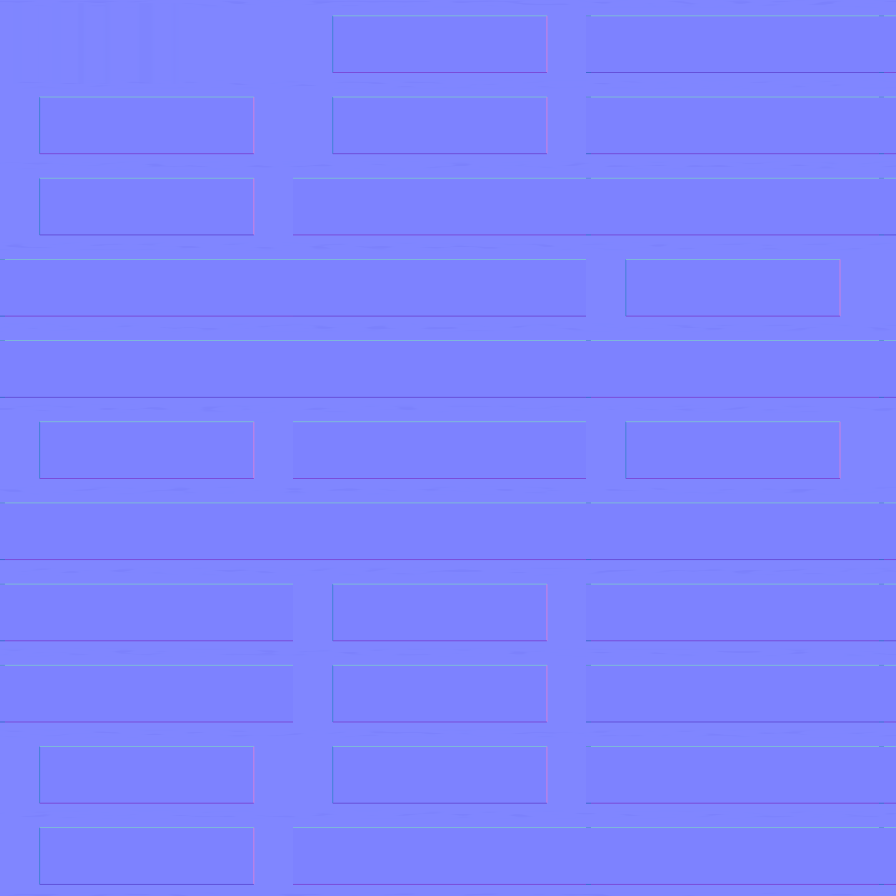
A Shadertoy shader for this texture map:

```glsl
const vec2 CELL = vec2(0.3271, 0.0906);      // pitch of columns and rows
const vec2 BOX_LOW = vec2(0.0443, 0.0130);   // panel corners inside a cell
const vec2 BOX_HIGH = vec2(0.2833, 0.0763);
const float LINE_WIDTH = 0.0009;
const float JOINT_LENGTH = 0.006;            // tinted start of a joined line
const float STREAK_REACH = 0.005;            // streaks hug the row seams
const float STREAK_DEPTH = 0.022;
const float BAND_DEPTH = 0.010;
const float BAND_END = 0.21;

// One bit per row, lowest row first: set where the panel spans its cell.
const int FULL_ROWS[3] = int[3](220, 497, 1887);
const int EMPTY_ROW = 10;                    // first column has no panel here

const vec3 GROUND = vec3(0.500, 0.526, 1.0);
const vec3 PANEL = vec3(0.492, 0.508, 1.0);
const vec3 TOP_EDGE = vec3(0.49, 0.77, 0.82);
const vec3 BOTTOM_EDGE = vec3(0.47, 0.25, 0.82);
const vec3 BOTTOM_BLUE = vec3(0.34, 0.28, 0.82);
const vec3 LEFT_EDGE = vec3(0.20, 0.50, 0.80);
const vec3 RIGHT_EDGE = vec3(0.88, 0.50, 0.84);
const vec3 JOINT = vec3(0.18, 0.38, 0.76);

float hash(vec2 p) {
    return fract(sin(dot(p, vec2(127.1, 311.7))) * 43758.5);
}

vec2 gradient(vec2 p) {
    float angle = 6.2832 * hash(p);
    return vec2(cos(angle), sin(angle));
}

float gradientNoise(vec2 p) {
    vec2 i = floor(p), f = p - i;
    vec2 u = f * f * f * (f * (f * 6.0 - 15.0) + 10.0);
    vec2 e = vec2(1.0, 0.0);
    float low = mix(dot(gradient(i), f), dot(gradient(i + e), f - e), u.x);
    float high = mix(dot(gradient(i + e.yx), f - e.yx),
                     dot(gradient(i + 1.0), f - 1.0), u.x);
    return mix(low, high, u.y);
}

// Share of a pixel centred at x that lies between low and high.
float coverage(float x, float low, float high, float pixel) {
    float overlap = min(x + 0.5 * pixel, high) - max(x - 0.5 * pixel, low);
    return clamp(overlap / pixel, 0.0, 1.0);
}

float lineCoverage(float x, float centre, float pixel) {
    return coverage(x, centre - 0.5 * LINE_WIDTH, centre + 0.5 * LINE_WIDTH, pixel);
}

// Faint smudges along row seams and vertical bands in the empty cell.
float groundWear(vec2 uv, float y, bool emptyCell) {
    float seam = 1.0 - smoothstep(0.0, STREAK_REACH, min(y, CELL.y - y));
    float smudge = smoothstep(0.12, 0.42, gradientNoise(uv * vec2(32.0, 310.0)));
    float wear = STREAK_DEPTH * seam * smudge;
    if (emptyCell) {
        float bands = smoothstep(0.0, 0.35, gradientNoise(vec2(uv.x * 75.0, 3.5)));
        wear += BAND_DEPTH * bands * (1.0 - smoothstep(BAND_END - 0.02, BAND_END, uv.x));
    }
    return wear;
}

void mainImage(out vec4 fragColor, in vec2 fragCoord) {
    vec2 uv = fragCoord / iResolution.xy;
    vec2 pixel = 1.0 / iResolution.xy;
    vec2 id = floor(uv / CELL);
    vec2 p = uv - id * CELL;
    int column = int(id.x), row = int(id.y);

    bool isFull = ((FULL_ROWS[min(column, 2)] >> row) & 1) == 1;
    bool isEmpty = column == 0 && row == EMPTY_ROW;

    vec3 color = GROUND - groundWear(uv, p.y, isEmpty) * vec3(0.8, 1.0, 0.6);

    if (!isEmpty) {
        // Panel face
        float spanX = isFull ? 1.0 : coverage(p.x, BOX_LOW.x, BOX_HIGH.x, pixel.x);
        float spanY = coverage(p.y, BOX_LOW.y, BOX_HIGH.y, pixel.y);
        color = mix(color, PANEL, spanX * spanY);

        // Side edges, on inset boxes only
        if (!isFull) {
            color = mix(color, LEFT_EDGE, spanY * lineCoverage(p.x, BOX_LOW.x, pixel.x));
            color = mix(color, RIGHT_EDGE, spanY * lineCoverage(p.x, BOX_HIGH.x, pixel.x));
        }

        // Top and bottom edges, darker where full panels join
        float joint = isFull && column != 1
            ? 1.0 - smoothstep(JOINT_LENGTH - pixel.x, JOINT_LENGTH, p.x) : 0.0;
        float blueness = smoothstep(0.6, 1.0, hash(id + 4.0));
        vec3 bottom = mix(mix(BOTTOM_EDGE, BOTTOM_BLUE, blueness), JOINT, joint);
        vec3 top = mix(TOP_EDGE, JOINT, 0.5 * joint);
        color = mix(color, bottom, spanX * lineCoverage(p.y, BOX_LOW.y, pixel.y));
        color = mix(color, top, spanX * lineCoverage(p.y, BOX_HIGH.y, pixel.y));
    }

    fragColor = vec4(color, 1.0);
}
```
